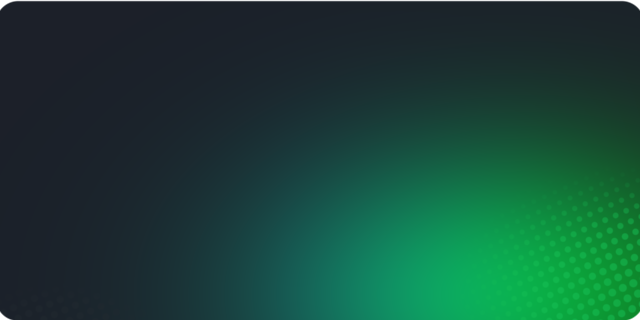
Write a Shadertoy shader that draws this background.

```glsl
#define NIGHT vec3(0.108, 0.125, 0.160)
#define TEAL vec3(0.055, 0.690, 0.570)
#define LEAF vec3(0.030, 0.700, 0.170)
#define DOT_GREEN vec3(0.090, 0.760, 0.340)
#define DOT_SLATE vec3(0.130, 0.160, 0.185)
#define GLOW_CENTER vec2(1.58, 0.08)
#define GLOW_SIZE vec2(0.72, 0.47)
#define DOT_SPACING 0.036
#define DOT_TILT 0.42
#define CORNER_RADIUS 0.070

// Signed distance to a box with rounded corners
float roundedBox(vec2 p, vec2 halfSize, float radius) {
    vec2 q = abs(p) - halfSize + radius;
    return length(max(q, 0.0)) + min(max(q.x, q.y), 0.0) - radius;
}

// Strength of an elliptical patch: 1 at its center, 0 at its rim
float patchFade(vec2 p, vec2 center, vec2 size) {
    return clamp(1.0 - length((p - center) / size), 0.0, 1.0);
}

// Tilted lattice of round dots
float dotGrid(vec2 p, float radius, float pixel) {
    float c = cos(DOT_TILT), s = sin(DOT_TILT);
    vec2 cell = mat2(c, -s, s, c) * p / DOT_SPACING;
    float d = length(fract(cell) - 0.5) * DOT_SPACING - radius;
    return 1.0 - smoothstep(-pixel, pixel, d);
}

void mainImage(out vec4 fragColor, in vec2 fragCoord) {
    float pixel = 1.0 / iResolution.y;
    vec2 p = fragCoord * pixel;

    // Soft glow, turning from teal to leaf green along x
    vec2 g = (p - GLOW_CENTER) / GLOW_SIZE;
    float glow = exp(-dot(g, g));
    vec3 glowColor = mix(TEAL, LEAF, smoothstep(0.0, 1.0, 0.15 + 0.7 * (p.x - 0.9) / 1.1));
    glowColor = mix(glowColor, mix(TEAL, LEAF, clamp((p.x - 0.9) / 1.1, 0.0, 1.0)), 0.8);
    vec3 color = mix(NIGHT, glowColor, glow);

    // Halftone dots that shrink and fade away from the corners
    float right = patchFade(p, vec2(2.0, 0.10), vec2(0.62, 0.40));
    float left = patchFade(p, vec2(0.20, 0.0), vec2(0.30, 0.12));
    float rightDots = dotGrid(p, mix(0.006, 0.013, right), pixel);
    float leftDots = dotGrid(p, 0.011, pixel);
    color = mix(color, DOT_GREEN, 0.5 * rightDots * smoothstep(0.0, 0.6, right));
    color = mix(color, DOT_SLATE, 0.5 * leftDots * smoothstep(0.0, 0.6, left));

    // White outside the rounded card
    float card = roundedBox(p - vec2(1.0, 0.497), vec2(1.013, 0.4995), CORNER_RADIUS);
    color = mix(color, vec3(1.0), smoothstep(-pixel, pixel, card));

    fragColor = vec4(color, 1.0);
}
```
